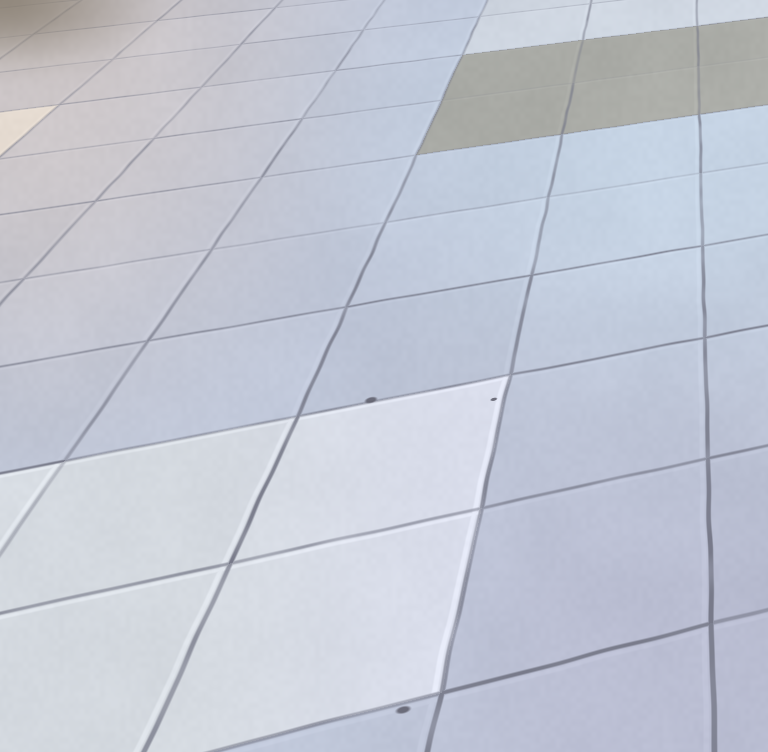
A Shadertoy shader for this texture:

```glsl
// Square paving slabs in perspective, with pale and dark bands and thin worn joints.
#define JOINT_WIDTH 0.020
#define JOINT_COLOR vec3(0.47, 0.48, 0.54)
#define SLAB_COOL   vec3(0.745, 0.775, 0.845)
#define SLAB_WARM   vec3(0.805, 0.780, 0.785)
#define SLAB_SKY    vec3(0.780, 0.835, 0.900)
#define SLAB_SHADE  vec3(0.720, 0.735, 0.815)
#define SLAB_PALE   vec3(0.835, 0.855, 0.880)
#define SLAB_DARK   vec3(0.660, 0.665, 0.645)
#define CORNER_TINT vec3(0.50, 0.46, 0.40)
#define TONE_SPREAD 0.022
#define GRAIN       0.016

float hash(vec2 p) {
    vec3 q = fract(p.xyx * vec3(0.1031, 0.1030, 0.0973));
    q += dot(q, q.yzx + 33.33);
    return fract((q.x + q.y) * q.z);
}

float noise(vec2 p) {
    vec2 i = floor(p), f = fract(p);
    f = f * f * (3.0 - 2.0 * f);
    return mix(mix(hash(i), hash(i + vec2(1, 0)), f.x),
               mix(hash(i + vec2(0, 1)), hash(i + vec2(1, 1)), f.x), f.y);
}

// Canvas position (y down) to slab coordinates on the ground
vec2 toGround(vec2 p) {
    mat3 view = mat3(0.2934, -0.0306, 0.0430,
                    -0.1259,  0.0816, -0.1409,
                     0.6641,  0.4987, 1.0);
    vec3 g = inverse(view) * vec3(p, 1.0);
    return g.xy / g.z;
}

// Soft coverage of a band of given half width around zero
vec2 band(vec2 d, vec2 halfWidth, vec2 blur) {
    return 1.0 - smoothstep(halfWidth - blur, halfWidth + blur, abs(d));
}

// Light falling over the plain slabs
vec3 plainSlab(vec2 p) {
    vec3 c = mix(SLAB_COOL, SLAB_WARM, 1.0 - smoothstep(0.10, 0.75, length(p * vec2(1.25, 1.0))));
    c = mix(c, SLAB_SKY, 1.0 - smoothstep(0.05, 0.50, length((p - vec2(0.9, 0.2)) * vec2(0.8, 1.3))));
    return mix(c, SLAB_SHADE, smoothstep(0.45, 0.85, p.y) * smoothstep(0.4, 0.8, p.x));
}

void mainImage(out vec4 fragColor, in vec2 fragCoord) {
    vec2 p = fragCoord / iResolution.xy;
    p.y = 1.0 - p.y;
    vec2 ground = toGround(p);
    vec2 blur = fwidth(ground);
    ground += 0.008 * (vec2(noise(ground * 5.0), noise(ground * 5.0 + 40.0)) - 0.5);
    vec2 slab = floor(ground);

    // Slab colours by band
    vec3 color = plainSlab(p);
    bool pale = slab.x < 0.0 && slab.y >= 0.0 && slab.y < 2.0;
    bool dark = slab.x >= -1.0 && slab.y >= -5.0 && slab.y < -3.0;
    bool cream = slab.x < -4.0 && slab.y == -5.0;
    if (pale) color = SLAB_PALE + vec3(0.02, 0.015, 0.045) * smoothstep(0.2, 0.65, p.x);
    if (dark) color = SLAB_DARK + 0.03 * (p.x - 0.6);
    if (cream) color = vec3(0.90, 0.86, 0.82);
    if (slab.x >= -1.0 && slab.y < -5.0) color = mix(color, SLAB_PALE, 0.6);
    color += TONE_SPREAD * (hash(slab + 17.0) - 0.5);

    // Mottling and fine grain
    color += 0.018 * (noise(p * 14.0) - 0.5) + GRAIN * (noise(p * vec2(150.0, 130.0)) - 0.5);

    // Joints: strength differs per edge and wears along its length
    vec2 nearest = floor(ground + 0.5);
    vec2 offset = ground - nearest;
    vec2 strength = 0.60 + 0.40 * vec2(hash(vec2(nearest.x, slab.y) + 60.0),
                                       hash(vec2(slab.x, nearest.y) + 90.0));
    strength *= 0.75 + 0.35 * vec2(noise(ground.yx * 7.0), noise(ground * 7.0 + 20.0));
    strength *= mix(0.65, 1.0, smoothstep(0.0, 0.6, p.y));
    if (dark && nearest.y == -4.0) strength.y *= 0.3;
    if (pale && nearest.x < -1.0) strength.x *= 0.5;
    if (nearest.y == -2.0) strength.y *= 0.6;

    // Light rim beside the joint, then the joint itself
    vec2 rim = band(offset + vec2(1.4, -1.4) * JOINT_WIDTH, vec2(0.5 * JOINT_WIDTH), blur);
    color += 0.035 * max(rim.x, rim.y) * (pale ? 1.5 : 0.6);
    vec2 joint = band(offset, vec2(0.5 * JOINT_WIDTH), blur) * strength;
    color = mix(color, JOINT_COLOR, clamp(max(joint.x, joint.y), 0.0, 1.0));

    // Small chips along the pale band: centre and radius
    vec3 chips[3] = vec3[3](vec3(0.483, 0.532, 0.009), vec3(0.643, 0.531, 0.005),
                            vec3(0.525, 0.944, 0.011));
    for (int i = 0; i < 3; i++) {
        vec2 d = p - chips[i].xy;
        d.y = (d.y + 0.2 * d.x) * 2.0;
        float chip = 1.0 - smoothstep(0.5, 1.1, length(d) / chips[i].z);
        color = mix(color, vec3(0.36, 0.36, 0.41), 0.85 * chip);
    }

    // Dim far corner
    color = mix(color, CORNER_TINT, 0.75 * (1.0 - smoothstep(0.0, 0.20, length(p * vec2(0.8, 1.6)))));
    fragColor = vec4(clamp(color, 0.0, 1.0), 1.0);
}
```
